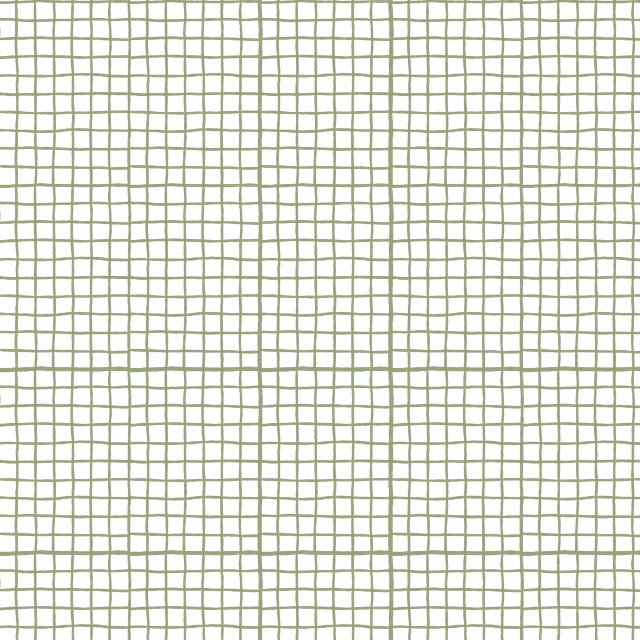
This pattern is drawn by a WebGL 1 fragment shader. Its source:

```glsl
precision highp float;
// Hand-inked green grid on white: a tile of 7 by 10 wobbly cells, repeated.
// Each line is a distance to a noise-bent axis. Lines restart at tile seams,
// where doubled strokes make some seams heavier than the rest.

uniform vec2 u_resolution;

const vec2 CELLS = vec2(7.0, 10.0);         // cells per tile
const vec2 TILE = vec2(0.2044, 0.2871);     // tile size on the canvas
const vec2 ORIGIN = vec2(-0.0030, 0.0032);  // first seams, from the top left
const float HALF_WIDTH = 0.00205;
const float SEAM_EXTRA = 0.00130;           // largest added seam half width
const vec3 PAPER = vec3(1.0);
const vec3 INK = vec3(0.60, 0.65, 0.50);

float hash(vec2 p) {
  vec3 q = fract(vec3(p.xyx) * 0.1031);
  q += dot(q, q.yzx + 33.33);
  return fract((q.x + q.y) * q.z);
}

// Smooth value noise from -1 to 1.
float noise(vec2 p) {
  vec2 i = floor(p);
  vec2 f = fract(p);
  f = f * f * (3.0 - 2.0 * f);
  float low = mix(hash(i), hash(i + vec2(1.0, 0.0)), f.x);
  float high = mix(hash(i + vec2(0.0, 1.0)), hash(i + vec2(1.0, 1.0)), f.x);
  return 2.0 * mix(low, high, f.y) - 1.0;
}

// Sideways drift of a stroke, in cells.
float wobble(float along, float line, float seed) {
  vec2 lane = vec2(0.0, line * 3.0 + seed);
  float bend = noise(lane + vec2(along * 0.45, 0.0));
  float jitter = noise(lane + vec2(along * 1.3 + 40.0, 0.0));
  return 0.055 * bend + 0.022 * jitter;
}

// Seams are heaviest near the middle of the canvas.
float seamWeight(float seam, float heaviest) {
  return 1.0 - smoothstep(0.3, 2.0, abs(seam - heaviest));
}

// Coverage of the nearest stroke; across and along are measured in cells.
float stroke(float across, float along, float count, float alongCount,
             float pitch, float heaviest, float seed, float blur) {
  float index = floor(across + 0.5);
  float line = mod(index, count);
  float local = mod(along, alongCount);
  float offset = across - index - wobble(local, line, seed);
  float isSeam = 1.0 - step(0.5, line);
  float weight = isSeam * seamWeight(index / count, heaviest);
  float swell = 0.00022 * noise(vec2(local * 1.7, line * 5.0 + seed + 60.0));
  float side = step(0.0, offset);
  float rough = 0.00028 * noise(vec2(local * 6.0, line * 4.0 + side * 2.0 + seed + 90.0));
  float halfWidth = HALF_WIDTH + SEAM_EXTRA * weight + swell + rough;
  return 1.0 - smoothstep(-blur, blur, abs(offset) * pitch - halfWidth);
}

void main() {
  vec2 p = vec2(gl_FragCoord.x, u_resolution.y - gl_FragCoord.y) / u_resolution.y;
  float blur = 0.65 / u_resolution.y;
  vec2 pitch = TILE / CELLS;
  vec2 grid = (p - ORIGIN) / pitch;

  float upright = stroke(grid.x, grid.y, CELLS.x, CELLS.y, pitch.x, 2.7, 7.0, blur);
  float level = stroke(grid.y, grid.x, CELLS.y, CELLS.x, pitch.y, 2.4, 151.0, blur);

  // Slightly uneven ink, a little denser where strokes cross.
  float grain = 0.018 * noise(mod(grid, CELLS) * 4.0 + 200.0);
  vec3 ink = INK + grain - 0.02 * upright * level;
  gl_FragColor = vec4(mix(PAPER, ink, max(upright, level)), 1.0);
}
```
